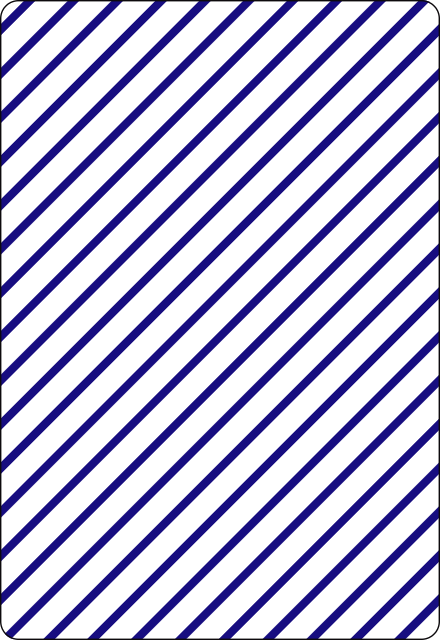
Write a Shadertoy shader that draws this pattern.

```glsl
// Navy diagonal stripes on a white card with rounded corners and a thin black outline.

// All lengths are fractions of the canvas height.
const vec3 PAPER_COLOR   = vec3(1.0);
const vec3 STRIPE_COLOR  = vec3(0.09, 0.05, 0.50);
const vec3 OUTLINE_COLOR = vec3(0.05, 0.04, 0.05);
const float STRIPE_PERIOD = 0.0685;  // spacing measured along a vertical edge
const float STRIPE_FILL   = 0.263;   // share of each period that is inked
const float STRIPE_OFFSET = 0.5957;  // centre of one stripe, from the top left corner
const float CORNER_RADIUS = 0.029;
const float OUTLINE_WIDTH = 0.0022;

// Signed distance to a rounded box centred on the origin.
float roundedBox(vec2 p, vec2 halfSize, float radius) {
    vec2 q = abs(p) - halfSize + radius;
    return length(max(q, 0.0)) + min(max(q.x, q.y), 0.0) - radius;
}

// Signed distance to the nearest 45 degree stripe.
float diagonalStripes(vec2 fromTopLeft) {
    float along = (fromTopLeft.x + fromTopLeft.y - STRIPE_OFFSET) / STRIPE_PERIOD;
    float toCentre = abs(fract(along + 0.5) - 0.5);
    return (toCentre - 0.5 * STRIPE_FILL) * STRIPE_PERIOD * inversesqrt(2.0);
}

// Coverage of a shape, smoothed over one pixel.
float coverage(float dist, float pixel) {
    return clamp(0.5 - dist / pixel, 0.0, 1.0);
}

void mainImage(out vec4 fragColor, in vec2 fragCoord) {
    float pixel = 1.0 / iResolution.y;
    vec2 size = iResolution.xy * pixel;
    vec2 p = fragCoord * pixel;

    float card = roundedBox(p - 0.5 * size, 0.5 * size, CORNER_RADIUS);
    float stripes = diagonalStripes(vec2(p.x, size.y - p.y));
    float outline = abs(card + 0.5 * OUTLINE_WIDTH) - 0.5 * OUTLINE_WIDTH;

    // Stripes are clipped to the card, then the outline goes on top.
    vec3 color = mix(PAPER_COLOR, STRIPE_COLOR, coverage(max(stripes, card), pixel));
    color = mix(color, OUTLINE_COLOR, coverage(outline, pixel));
    fragColor = vec4(color, 1.0);
}
```
